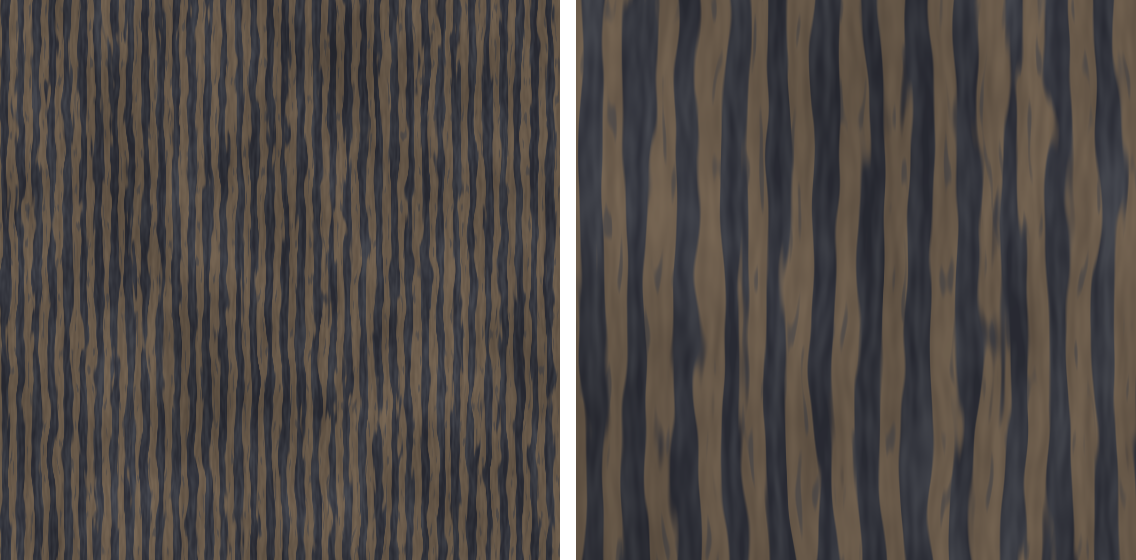
Left: the whole. Right: its middle third, enlarged.
Write a WebGL 1 fragment shader that draws this texture.

```glsl
precision highp float;

uniform vec2 u_resolution;

const float STRIPES = 36.0;        // stripe pairs across the canvas
const float PHASE = 0.85;          // centre of the pale band within a pair
const float PALE_BIAS = 0.0;       // raises or lowers the pale share
const float SWAY = 0.17;           // sideways wander, in stripe pairs
const float RAGGED = 1.6;          // strength of splinters along the edges
const float EDGE_SOFTNESS = 0.24;
const float FLECK_DEPTH = 0.55;
const float CLOUD_DEPTH = 0.16;

const vec3 PALE_WOOD = vec3(0.425, 0.364, 0.298);
const vec3 BROWN_WOOD = vec3(0.355, 0.302, 0.250);
const vec3 SLATE_WOOD = vec3(0.235, 0.243, 0.272);
const vec3 NIGHT_WOOD = vec3(0.158, 0.164, 0.198);

const float TAU = 6.2831853;

float hash(vec2 p, float seed) {
  vec3 q = fract(vec3(p.xyx + seed * 17.3) * vec3(0.1031, 0.1030, 0.0973));
  q += dot(q, q.yzx + 33.33);
  return fract((q.x + q.y) * q.z);
}

// Dot product of the offset with the random direction of a wrapped cell corner.
float cornerSlope(vec2 cell, vec2 offset, vec2 period, float seed) {
  float angle = TAU * hash(mod(cell, period), seed);
  return dot(vec2(cos(angle), sin(angle)), offset);
}

// Gradient noise with a whole number of cells across and up the canvas.
float noise(vec2 uv, vec2 period, float seed) {
  vec2 p = uv * period;
  vec2 i = floor(p);
  vec2 f = p - i;
  vec2 w = f * f * f * (f * (f * 6.0 - 15.0) + 10.0);
  vec2 e = vec2(0.0, 1.0);
  float low = mix(cornerSlope(i, f, period, seed),
                  cornerSlope(i + e.yx, f - e.yx, period, seed), w.x);
  float high = mix(cornerSlope(i + e, f - e, period, seed),
                   cornerSlope(i + 1.0, f - 1.0, period, seed), w.x);
  return mix(low, high, w.y);
}

float layeredNoise(vec2 uv, vec2 period, float seed) {
  float sum = 0.0;
  float weight = 1.0;
  for (int k = 0; k < 3; k++) {
    sum += weight * noise(uv, period, seed + float(k));
    period *= 2.0;
    weight *= 0.5;
  }
  return sum;
}

void main() {
  vec2 uv = gl_FragCoord.xy / u_resolution;

  // Wandering grain direction
  float sway = noise(uv, vec2(20.0, 8.0), 1.0)
             + 0.6 * noise(uv, vec2(40.0, 19.0), 2.0);
  vec2 grain = uv + vec2(SWAY * sway / STRIPES, 0.0);

  // Alternating bands with ragged edges and long splinters
  float band = cos(TAU * (grain.x * STRIPES - PHASE));
  float splinters = noise(grain, vec2(101.0, 9.0), 3.0)
                  + 0.55 * noise(grain, vec2(187.0, 23.0), 4.0);
  float bandWidth = 0.5 * noise(uv, vec2(36.0, 3.0), 5.0);
  float field = band + RAGGED * splinters + bandWidth + PALE_BIAS;
  float pale = smoothstep(-EDGE_SOFTNESS, EDGE_SOFTNESS, field);

  // Fine fibres and short dark pores
  float fibre = noise(grain, vec2(173.0, 14.0), 6.0)
              + 0.7 * noise(grain, vec2(251.0, 47.0), 7.0);
  float fleck = smoothstep(0.22, 0.48, noise(grain, vec2(211.0, 31.0), 8.0));

  // Slow tone changes along the boards
  float cloud = layeredNoise(uv, vec2(7.0, 5.0), 9.0);
  float boardTone = noise(uv, vec2(53.0, 4.0), 13.0);

  float paleTone = clamp(0.74 + 0.65 * fibre + 0.4 * boardTone, 0.0, 1.15);
  vec3 paleColor = mix(BROWN_WOOD, PALE_WOOD, paleTone);
  paleColor = mix(paleColor, SLATE_WOOD, FLECK_DEPTH * fleck);

  float darkTone = clamp(0.5 + 0.8 * fibre + 0.7 * boardTone + 0.4 * cloud, 0.0, 1.2);
  vec3 darkColor = mix(NIGHT_WOOD, SLATE_WOOD, darkTone);

  vec3 color = mix(darkColor, paleColor, pale);
  color *= 1.0 + CLOUD_DEPTH * cloud;
  gl_FragColor = vec4(color, 1.0);
}
```
